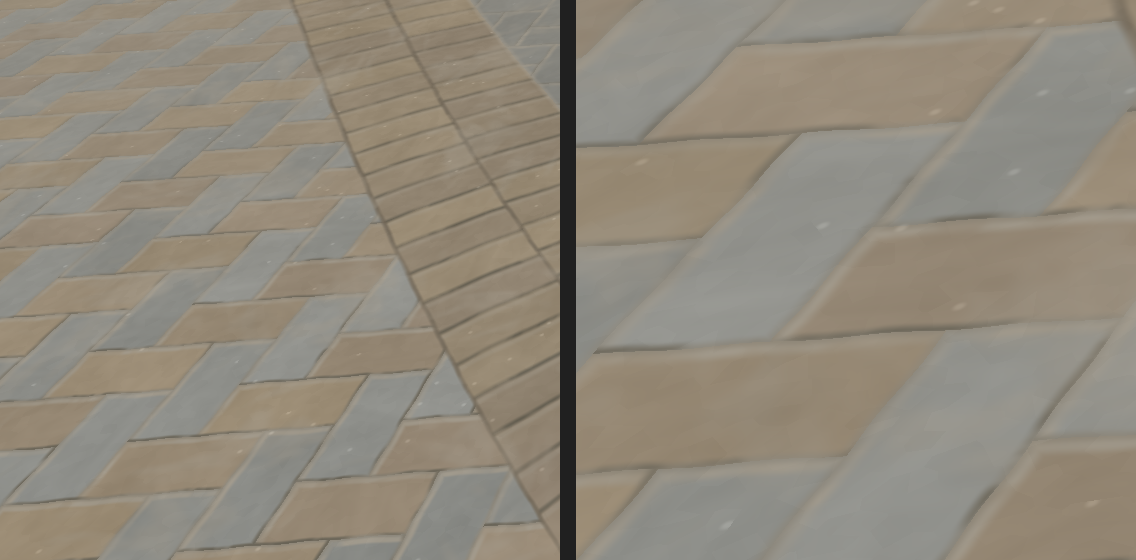
Left: the whole. Right: its middle third, enlarged.
This texture is drawn by a Shadertoy shader. Its source:

```glsl
// Worn paving seen in perspective: a two-to-one herringbone of tan and grey
// blocks, bounded by a curved double course of tan bricks. A homography maps
// the canvas to the ground; sines and cellular noise add stains and grit.

const vec3 TAN    = vec3(0.605, 0.545, 0.452);
const vec3 ROSE   = vec3(0.575, 0.520, 0.452);
const vec3 GREY   = vec3(0.565, 0.568, 0.550);
const vec3 SLATE  = vec3(0.530, 0.535, 0.517);
const vec3 BORDER = vec3(0.605, 0.548, 0.455);
const vec3 UMBER  = vec3(0.555, 0.505, 0.435);
const vec3 SAND   = vec3(0.630, 0.600, 0.545);
const vec3 MORTAR = vec3(0.55, 0.525, 0.475);
const vec3 GAP    = vec3(0.385, 0.365, 0.315);
const vec3 SEAM   = vec3(0.455, 0.415, 0.355);
const vec3 HAZE   = vec3(0.60, 0.575, 0.525);

const float JOINT = 0.028;        // half joint, in block widths
const float BORDER_JOINT = 0.048; // half joint, in brick thicknesses
const float SEAM_WIDTH = 0.0045;  // half seam, in canvas widths
const float SOFTNESS = 0.0028;    // edge blur, in canvas widths
const float COURSE_RATE = 17.9;   // bricks along the border
const float COURSE_GROWTH = 2.53; // how fast they grow towards the viewer
const float COURSE_PHASE = 0.54;
const float STAIN = 0.02;
const float GRIT_SCALE = 6.0;

// Columns: ground u axis, ground v axis, ground origin
const mat3 GROUND_TO_CANVAS = mat3(0.1213, 0.0101, 0.00325,
                                   0.0961, 0.1065, 0.05475,
                                   0.5100, 0.2773, 1.0);

float hash(vec2 p) {
    return fract(sin(dot(p, vec2(127.1, 311.7))) * 43758.545);
}

// Layered, rotated and warped sines, roughly -1 to 1
float stains(vec2 p) {
    float sum = 0.0, amp = 0.5;
    for (int i = 0; i < 5; i++) {
        p = mat2(1.3, 1.1, -1.1, 1.3) * p + 1.7;
        p += 0.6 * sin(p.yx * 0.8);
        sum += amp * sin(p.x) * sin(p.y);
        amp *= 0.8;
    }
    return sum;
}

// Cellular noise: x = distance to the nearest grain, y = its random value
vec2 grains(vec2 p) {
    vec2 cell = floor(p), best = vec2(9.0, 0.0);
    for (int j = -1; j <= 1; j++)
    for (int i = -1; i <= 1; i++) {
        vec2 c = cell + vec2(i, j);
        float d = distance(p, c + vec2(hash(c), hash(c + 57.0)));
        if (d < best.x) best = vec2(d, hash(c + 13.0));
    }
    return best;
}

// Coverage of a line of half width w, faded where it is thinner than its blur
float line(float d, float w, float blur) {
    float soft = max(blur, 0.0005);
    return (1.0 - smoothstep(w - soft, w + soft, abs(d))) * min(1.0, 1.6 * w / soft);
}

// Herringbone block under ground point p; joints are dark on the lower and
// right sides, sandy on the others, and broken up by patchy (0 to 1)
vec3 herringbone(vec2 p, vec2 blur, float patchy, float slate) {
    p += vec2(1.0, 0.5);
    vec2 cell = floor(p), q = p - cell;
    float k = mod(cell.x - cell.y, 4.0);
    bool lying = k < 1.5;
    vec2 size = lying ? vec2(2.0, 1.0) : vec2(1.0, 2.0);
    vec2 offset = lying ? vec2(step(0.5, k), 0.0) : vec2(0.0, step(k, 2.5));
    q += offset;
    vec2 id = cell - offset, far = size - q;

    float tone = hash(id);
    vec3 cool = mix(GREY, SLATE, tone);
    vec3 face = lying ? mix(TAN, ROSE, tone) : cool;
    face = mix(face, cool * 0.91, slate);
    face *= 0.98 + 0.05 * hash(id + 31.0);

    vec2 edge = min(q, far);
    float bed = max(line(edge.x, JOINT, blur.x), line(edge.y, JOINT, blur.y));
    float pale = max(line(far.y - 0.06, 0.05, blur.y), line(q.x - 0.05, 0.05, blur.x));
    float dark = max(line(q.y - 0.015, JOINT, blur.y),
                     line(far.x - 0.015, JOINT, blur.x) * step(0.35, hash(id + 5.0)));
    face = mix(face, SAND, pale * (0.9 - 0.5 * patchy));
    face = mix(face, MORTAR, 0.8 * bed);
    return mix(face, GAP, dark * (0.1 + 0.75 * patchy));
}

void mainImage(out vec4 fragColor, in vec2 fragCoord) {
    vec2 st = fragCoord / iResolution.xy;
    vec3 g = inverse(GROUND_TO_CANVAS) * vec3(st, 1.0);
    vec2 ground = g.xy / g.z;
    float wear = stains(ground * 0.9);
    float patchy = smoothstep(-0.45, 0.45, stains(ground * 1.1 + 20.0));
    float soft = SOFTNESS * iResolution.x;
    vec2 blur = fwidth(ground) * soft;
    vec2 ragged = ground + 0.009 * sin(ground.yx * 8.0 + 3.0 * sin(ground * 3.0));

    // Border curves: outer left, middle and right edges at this height
    float near = 1.0 - st.y;
    float left   = 0.521 + near * (0.36 + 0.131 * near);
    float middle = 0.690 + near * (0.50 + 0.230 * near);
    float right  = 0.840 + near * (0.72 + 0.540 * near);
    float edge = st.x + 0.001 * sin(near * 75.0 + 2.0 * wear);

    // Herringbone field; beyond the border it is all slate
    vec3 color = herringbone(ragged, blur, patchy, step(right, edge));

    // Border bricks, with joints fanned along the curve
    float along = max(near + (0.20 + 0.33 * near) * (st.x - left), 0.0);
    float course = COURSE_RATE * log(1.0 + COURSE_GROWTH * along) + COURSE_PHASE;
    float courseBlur = fwidth(course) * soft;
    float row = step(middle, edge);
    course += 0.15 * row + 0.012 * sin(st.x * 45.0 + 5.0 * row);
    vec2 id = vec2(floor(course), row + 70.0);
    float t = fract(course);
    vec3 brick = mix(BORDER, UMBER, hash(id)) * (0.98 + 0.05 * hash(id + 9.0));
    brick = mix(brick, ROSE, 0.7 * smoothstep(0.78, 0.85, along));
    brick = mix(brick, SAND, 0.35 * line(t - 0.13, 0.06, courseBlur));
    float joint = line(min(t, 1.0 - t), BORDER_JOINT, courseBlur);
    brick = mix(brick, GAP, (0.45 + 0.45 * patchy) * joint);
    float inside = smoothstep(-SOFTNESS, SOFTNESS, edge - left)
                 * smoothstep(-SOFTNESS, SOFTNESS, right - edge);
    color = mix(color, brick, inside);

    // Long seams, and sand along the far edge
    float seam = max(line(edge - left, SEAM_WIDTH, 0.004), line(edge - middle, SEAM_WIDTH, 0.004));
    color = mix(color, SEAM, (0.6 + 0.3 * patchy) * seam);
    color = mix(color, SAND, 0.5 * line(edge - right, 0.006, 0.005));

    // Sandy wear, stains, grit and rare pale flecks, then haze with distance
    vec2 grain = grains(ground * GRIT_SCALE);
    color = mix(color, SAND, 0.35 * smoothstep(0.1, 0.8, stains(ground * 0.6 + 7.0)));
    color += STAIN * wear + 0.014 * (grain.y - 0.5);
    color += 0.07 * step(0.985, grain.y) * (1.0 - smoothstep(0.05, 0.3, grain.x));
    color = mix(color, HAZE, 0.35 * st.y * st.y * (1.0 - inside));
    fragColor = vec4(clamp(color, 0.0, 1.0), 1.0);
}
```
